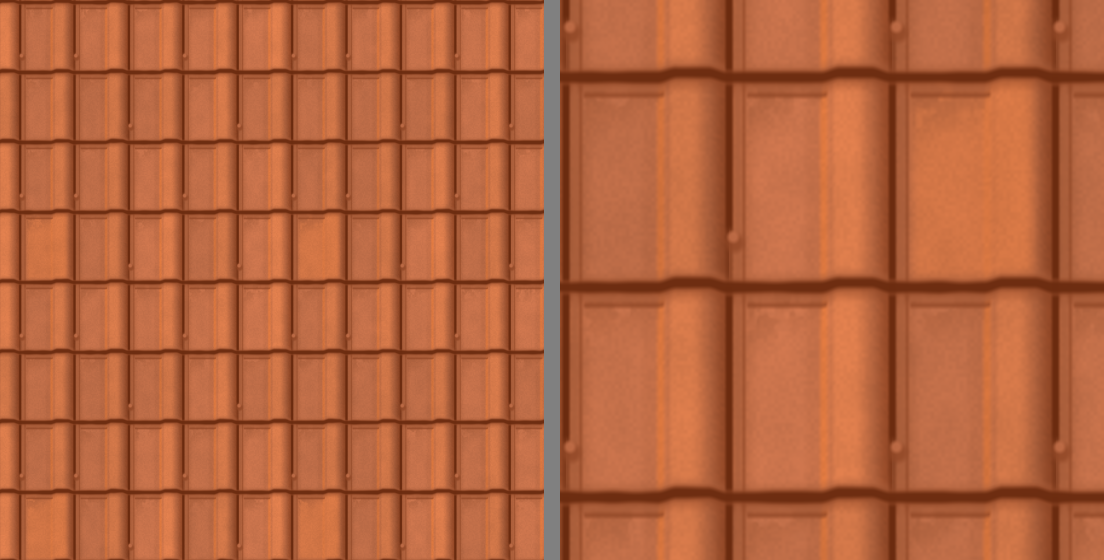
Left: the whole. Right: its middle third, enlarged.
Reproduce this texture procedurally as a Shadertoy shader.

```glsl
const vec2 TILES = vec2(10.0, 8.0);
const vec2 OFFSET = vec2(0.37, 0.035);    // first seam, first course, in tiles
const vec2 VARIATION_PERIOD = vec2(5.0, 4.0);
const vec3 CLAY = vec3(0.77, 0.44, 0.29);
const vec3 ROLL_LIGHT = vec3(0.84, 0.475, 0.29);
const vec3 RIDGE_ORANGE = vec3(0.86, 0.46, 0.23);
const vec3 CLAY_SHADE = vec3(0.67, 0.37, 0.23);
const vec3 DEEP_SHADE = vec3(0.57, 0.28, 0.15);
const vec3 GAP = vec3(0.42, 0.17, 0.06);
const vec3 FRESH_CLAY = vec3(0.87, 0.48, 0.27);
const float ROLL_START = 0.57;
const float ROLL_LIFT = 0.022;
const float SEAM_HALF = 0.022;
const float COURSE_HALF = 0.024;
const float NOTCH_Y = 0.76;
const float TONE_SPREAD = 0.07;
const float GRAIN = 0.045;

float hash(vec2 p) {
    vec3 q = fract(p.xyx * vec3(0.1031, 0.1030, 0.0973));
    q += dot(q, q.yzx + 33.33);
    return fract((q.x + q.y) * q.z);
}

float noise(vec2 p) {
    vec2 i = floor(p), f = fract(p);
    f = f * f * (3.0 - 2.0 * f);
    return mix(mix(hash(i), hash(i + vec2(1, 0)), f.x),
               mix(hash(i + vec2(0, 1)), hash(i + vec2(1, 1)), f.x), f.y);
}

// Soft stroke around zero
float stroke(float d, float halfWidth, float soft) {
    return 1.0 - smoothstep(halfWidth - soft, halfWidth + soft, abs(d));
}

// Soft interval from a to b
float span(float x, float a, float b, float soft) {
    return smoothstep(a - soft, a + soft, x) * (1.0 - smoothstep(b - soft, b + soft, x));
}

void mainImage(out vec4 fragColor, in vec2 fragCoord) {
    vec2 uv = fragCoord / iResolution.xy;
    vec2 p = vec2(uv.x, 1.0 - uv.y) * TILES - OFFSET;
    vec2 soft = max(vec2(0.014), 0.8 * TILES / iResolution.xy);

    // The raised roll bends each course line
    float x = fract(p.x);
    p.y += ROLL_LIFT * span(x, ROLL_START + 0.05, 0.93, 0.06);
    float y = fract(p.y);
    vec2 id = mod(floor(p), VARIATION_PERIOD);
    float seamX = x - step(0.5, x);
    float courseY = y - step(0.5, y);

    // Flat pan
    float pan = span(x, 0.12, ROLL_START, soft.x);
    vec3 col = mix(CLAY_SHADE, CLAY, smoothstep(0.02, 0.2, x));
    col = mix(col, CLAY_SHADE, 0.25 * span(x, 0.47, ROLL_START, 0.03));

    // Rounded roll with its orange foot and shaded right flank
    col = mix(col, ROLL_LIGHT, smoothstep(ROLL_START - 0.02, ROLL_START + 0.1, x));
    col = mix(col, RIDGE_ORANGE, 0.8 * stroke(x - ROLL_START - 0.01, 0.022, 0.02));
    col = mix(col, CLAY_SHADE, 0.3 * stroke(x - ROLL_START - 0.055, 0.014, 0.02));
    col = mix(col, CLAY_SHADE, smoothstep(0.76, 0.91, x));
    col = mix(col, DEEP_SHADE, smoothstep(0.87, 0.98, x));

    // Fresh tile and tone of each tile
    float fresh = step(id.x, 0.5) * step(2.5, id.y);
    col = mix(col, FRESH_CLAY, fresh * 0.65 * span(x, 0.12, 0.86, 0.06));
    col *= 1.0 + TONE_SPREAD * (hash(id + 7.0) - 0.5);

    // Stains near the head, broad mottling and fine grain
    float stain = noise(p * vec2(9.0, 11.0)) + 0.4 * noise(p * 31.0);
    float headFade = 1.0 - smoothstep(0.12, 0.42, y + 0.3 * x);
    col = mix(col, CLAY_SHADE, pan * headFade * 0.7 * smoothstep(0.35, 0.75, stain));
    col *= 1.0 + GRAIN * (noise(p * 6.0) - 0.5 + noise(p * vec2(45.0, 55.0)) - 0.5);

    // Shade under the overlap and along the lower lip
    col = mix(col, DEEP_SHADE, 0.55 * (1.0 - smoothstep(0.02, 0.11, y)));
    col = mix(col, CLAY_SHADE, 0.6 * smoothstep(0.91, 0.98, y));

    // Head ridge across the pan
    float headWidth = span(x, 0.11, ROLL_START + 0.03, soft.x);
    col = mix(col, CLAY_SHADE, 0.6 * headWidth * stroke(y - 0.05, 0.02, soft.y));
    col = mix(col, DEEP_SHADE, 0.75 * headWidth * stroke(y - 0.085, 0.012, soft.y));

    // Side rim and seam; notched seams grow lighter below the notch
    float seamColumn = mod(floor(p.x + 0.5), VARIATION_PERIOD.x);
    float k = mod(3.0 * seamColumn, 5.0);
    float oddGroup = step(0.5, k) * step(k, 2.5);
    float notched = 1.0 - abs(oddGroup - mod(id.y, 2.0));
    float belowNotch = notched * smoothstep(NOTCH_Y - 0.06, NOTCH_Y, y);
    col = mix(col, DEEP_SHADE, 0.65 * stroke(seamX - 0.09, 0.01, soft.x));
    col = mix(col, CLAY_SHADE, 0.7 * stroke(seamX - 0.055, 0.016, soft.x));
    col = mix(col, GAP, (1.0 - 0.55 * belowNotch) * stroke(seamX, SEAM_HALF, soft.x));

    // Notch: lit knob above a small shadow
    vec2 knob = vec2(seamX - 0.025, (y - NOTCH_Y) * 1.25);
    float knobShadow = 1.0 - smoothstep(0.03, 0.08, length(knob - vec2(0.01, 0.035)));
    float knobLight = 1.0 - smoothstep(0.015, 0.05, length(knob));
    col = mix(col, DEEP_SHADE, notched * 0.8 * knobShadow);
    col = mix(col, CLAY, notched * 0.8 * knobLight);

    // Course gap, slightly uneven in width
    float gapHalf = COURSE_HALF * (0.85 + 0.3 * noise(p * vec2(7.0, 2.0)));
    col = mix(col, DEEP_SHADE, 0.6 * stroke(courseY, gapHalf + 0.014, soft.y));
    col = mix(col, GAP, 0.95 * stroke(courseY, gapHalf, soft.y));

    fragColor = vec4(clamp(col, 0.0, 1.0), 1.0);
}
```
